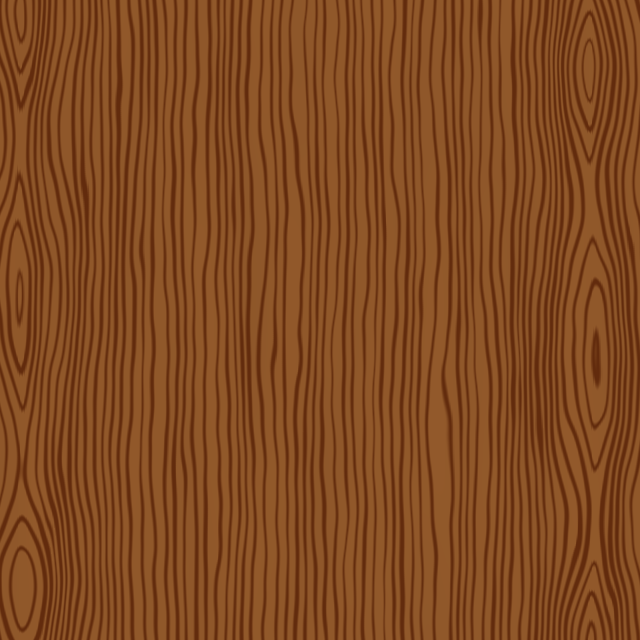
A Shadertoy shader for this texture:

```glsl
// Brown wood grain: dark, soft vertical lines drawn as contours of a warped field.
// The field folds around two knot columns, giving nested ovals and pointed arches;
// gradient noise bends the lines and varies their spacing and thickness.

const vec3 WOOD_COLOR = vec3(0.565, 0.345, 0.165);
const vec3 LINE_COLOR = vec3(0.385, 0.170, 0.050);
const float LINE_COUNT = 64.0;       // lines across the canvas
const float LINE_HALF_WIDTH = 0.0023;
const float EDGE_SOFTNESS = 0.0022;
const float LEFT_COLUMN = 0.03;      // x of the knot columns
const float RIGHT_COLUMN = 0.925;
const float LEFT_TOP = 0.98;         // y of the highest knot in each column
const float RIGHT_TOP = 0.89;
const float KNOT_STEP = 0.45;        // vertical distance between knots
const float KNOT_DEPTH = 0.06;       // how far a knot pushes the lines aside
const float KNOT_REACH = 0.09;
const int PINCH_COUNT = 22;          // small lens-shaped flaws
const vec2 PINCH_SIZE = vec2(0.011, 0.035);
const float PINCH_PUSH = 0.005;

float hash(vec2 p) {
    vec3 q = fract(vec3(p.xyx) * 0.1031);
    q += dot(q, q.yzx + 33.33);
    return fract((q.x + q.y) * q.z);
}

float cornerSlope(vec2 cell, vec2 offset) {
    float angle = 6.2832 * hash(cell + 71.0);
    return dot(vec2(cos(angle), sin(angle)), offset);
}

// Gradient noise, roughly -0.7 to 0.7
float noise(vec2 p) {
    vec2 i = floor(p), f = fract(p);
    vec2 u = f * f * f * (f * (f * 6.0 - 15.0) + 10.0);
    float low = mix(cornerSlope(i, f),
                    cornerSlope(i + vec2(1, 0), f - vec2(1, 0)), u.x);
    float high = mix(cornerSlope(i + vec2(0, 1), f - vec2(0, 1)),
                     cornerSlope(i + vec2(1, 1), f - vec2(1, 1)), u.x);
    return mix(low, high, u.y);
}

// Distance from a knot column, lowered near each knot so that contours close
float knotColumn(vec2 p, float columnX, float topY) {
    float dx = p.x - columnX;
    float bulge = 0.0;
    for (int i = 0; i < 3; i++) {
        float halfHeight = i == 1 ? 0.20 : 0.13;
        float dy = (p.y - topY + KNOT_STEP * float(i)) / halfHeight;
        bulge += exp(-dy * dy);
    }
    float reach = dx / KNOT_REACH;
    return length(vec2(dx, 0.005)) - KNOT_DEPTH * bulge * exp(-reach * reach);
}

// x: sideways push of the small flaws, y: their swelling of the lines
vec2 pinches(vec2 p) {
    vec2 sum = vec2(0.0);
    for (int i = 0; i < PINCH_COUNT; i++) {
        float n = float(i);
        vec2 center = vec2(fract(0.618 * n + 0.1), hash(vec2(n, 5.0)));
        vec2 d = (p - center) / PINCH_SIZE;
        float strength = exp(-dot(d, d));
        sum += vec2(d.x, 1.0) * strength;
    }
    return sum;
}

void mainImage(out vec4 fragColor, in vec2 fragCoord) {
    vec2 uv = fragCoord / iResolution.xy;

    // Bend the grain at a broad and a fine scale
    vec2 p = uv;
    p.x += 0.011 * noise(uv * vec2(9.0, 4.0) + 3.0);
    p.x += 0.0045 * noise(uv * vec2(26.0, 13.0) + 40.0);
    vec2 pinch = pinches(uv);
    p.x -= PINCH_PUSH * pinch.x;

    // Fold the field around the knot columns and vary the line spacing
    float field = p.x < 0.5 * (LEFT_COLUMN + RIGHT_COLUMN)
        ? LEFT_COLUMN + knotColumn(p, LEFT_COLUMN, LEFT_TOP)
        : RIGHT_COLUMN - knotColumn(p, RIGHT_COLUMN, RIGHT_TOP);
    float phase = LINE_COUNT * field + 1.0 * noise(uv * vec2(22.0, 1.6) + 90.0);

    // Distance to the nearest line, in canvas units
    float slope = length(vec2(dFdx(phase), dFdy(phase)) * iResolution.xy);
    slope = clamp(slope, 0.5 * LINE_COUNT, 1.5 * LINE_COUNT);
    float lineDistance = abs(fract(phase) - 0.5) / slope;

    // Every line has its own thickness, swelling and tapering along its length
    float id = floor(phase);
    float thickness = 0.75 + 0.5 * hash(vec2(id + 200.0, 9.0));
    thickness += 0.75 * noise(vec2(id * 7.37 + 0.5, uv.y * 3.5));
    thickness += 0.35 * noise(vec2(id * 3.71 + 0.3, uv.y * 11.0));
    float halfWidth = LINE_HALF_WIDTH * (thickness + 0.6 * pinch.y);

    float soft = max(EDGE_SOFTNESS, 0.7 / iResolution.y);
    float ink = 1.0 - smoothstep(halfWidth - soft, halfWidth + soft, lineDistance);

    // Faint tonal drift of the wood between the lines
    vec3 wood = WOOD_COLOR * (1.0 + 0.03 * noise(uv * vec2(14.0, 2.0) + 17.0));
    fragColor = vec4(mix(wood, LINE_COLOR, ink), 1.0);
}
```
